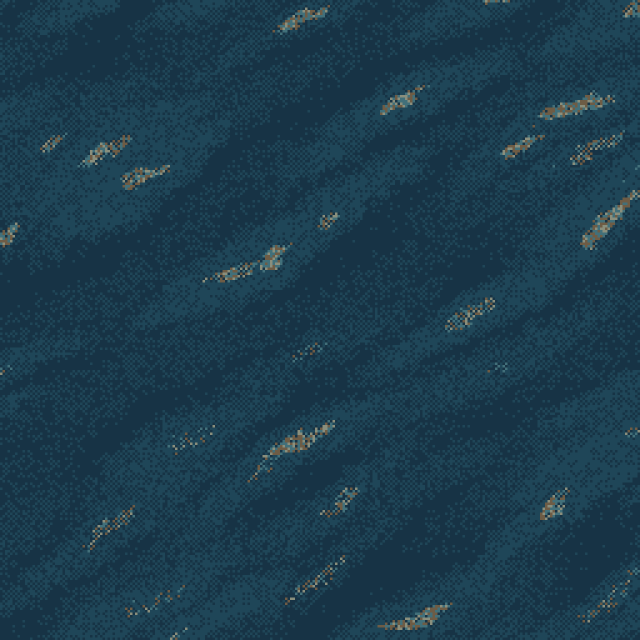
A Shadertoy shader for this texture:

```glsl
// Dithered dark teal water with slanted swell streaks and small foam glints.

const float GRID = 256.0;                 // dither cells across the canvas
const float SLANT = 0.54;                 // streak direction in radians
const vec2 STREAK_CELL = vec2(0.30, 0.075);

const vec3 DEEP = vec3(0.09, 0.20, 0.27);
const vec3 SWELL = vec3(0.12, 0.275, 0.345);
const vec3 FOAM = vec3(0.26, 0.44, 0.48);
const vec3 SAND = vec3(0.43, 0.36, 0.27);
const vec3 PALE = vec3(0.54, 0.56, 0.49);

float hash(vec2 p, float seed) {
    vec3 q = fract(vec3(p.xyx + seed * 17.3) * vec3(0.1031, 0.1030, 0.0973));
    q += dot(q, q.yzx + 33.33);
    return fract((q.x + q.y) * q.z);
}

vec2 rotate(vec2 p, float angle) {
    float c = cos(angle), s = sin(angle);
    return vec2(c * p.x + s * p.y, c * p.y - s * p.x);
}

// Layered sines bend the streaks
vec2 bend(vec2 p) {
    float across = 0.014 * sin(8.0 * p.x + 11.0 * p.y)
                 + 0.007 * sin(19.0 * p.x - 23.0 * p.y + 1.7)
                 + 0.003 * sin(47.0 * p.x + 38.0 * p.y + 4.1);
    float along = 0.030 * sin(31.0 * p.y + 5.0 * p.x);
    return p + vec2(along, across);
}

// Fine layered sines that fray the outlines
float fray(vec2 p) {
    return 0.5 * sin(95.0 * p.x + 2.0 * sin(130.0 * p.y))
         + 0.5 * sin(210.0 * p.y + 2.5 * sin(71.0 * p.x));
}

// Cellular streaks: x = swell density, y = foam density
vec2 streaks(vec2 p, float ragged) {
    vec2 q = p / STREAK_CELL;
    vec2 home = floor(q);
    vec2 density = vec2(0.0);
    for (int j = -1; j <= 1; j++) {
        for (int i = -1; i <= 1; i++) {
            vec2 id = home + vec2(i, j);
            vec2 away = q - id - vec2(hash(id, 1.0), hash(id, 2.0));
            float strength = hash(id, 3.0);

            // Tapered spindle of swell
            vec2 spindle = away / vec2(0.96, mix(0.45, 0.80, hash(id, 4.0)));
            float body = 1.0 - dot(spindle, spindle) + 0.10 * ragged;
            float swell = mix(0.28, 0.80, strength) * smoothstep(0.0, 0.85, body);

            // Narrow glint in the core of the stronger spindles
            float size = mix(0.07, 0.24, hash(id, 5.0));
            vec2 core = away / vec2(size, 0.10 + 0.45 * size);
            float glint = 1.0 - length(core) + 0.28 * ragged;
            float cover = mix(0.25, 0.95, hash(id, 6.0)) * step(0.36, strength);
            density = max(density, vec2(swell, cover * smoothstep(0.0, 0.35, glint)));
        }
    }
    return density;
}

// Threshold that mixes a checkerboard with random grain
float ditherThreshold(vec2 cell) {
    float checker = mod(cell.x + cell.y, 2.0);
    return 0.4 * checker + 0.6 * hash(cell, 7.0);
}

vec3 foamColor(float pick) {
    vec3 color = pick < 0.42 ? FOAM : SAND;
    return pick > 0.80 ? PALE : color;
}

vec3 water(vec2 cell) {
    vec2 p = bend(rotate((cell + 0.5) / GRID, SLANT));
    vec2 density = streaks(p, fray(p));
    float specks = 0.025 + 0.015 * sin(9.0 * p.x + 3.0 * sin(14.0 * p.y));
    float threshold = ditherThreshold(cell);
    vec3 color = threshold < max(density.x, specks) ? SWELL : DEEP;
    return threshold < density.y ? foamColor(hash(cell, 8.0)) : color;
}

void mainImage(out vec4 fragColor, in vec2 fragCoord) {
    // Four samples per pixel smooth the grain edges at any size
    vec3 color = vec3(0.0);
    for (int k = 0; k < 4; k++) {
        vec2 offset = vec2(k % 2, k / 2) * 0.5 - 0.25;
        vec2 uv = (fragCoord + offset) / iResolution.y;
        color += 0.25 * water(floor(uv * GRID));
    }
    fragColor = vec4(color, 1.0);
}
```
